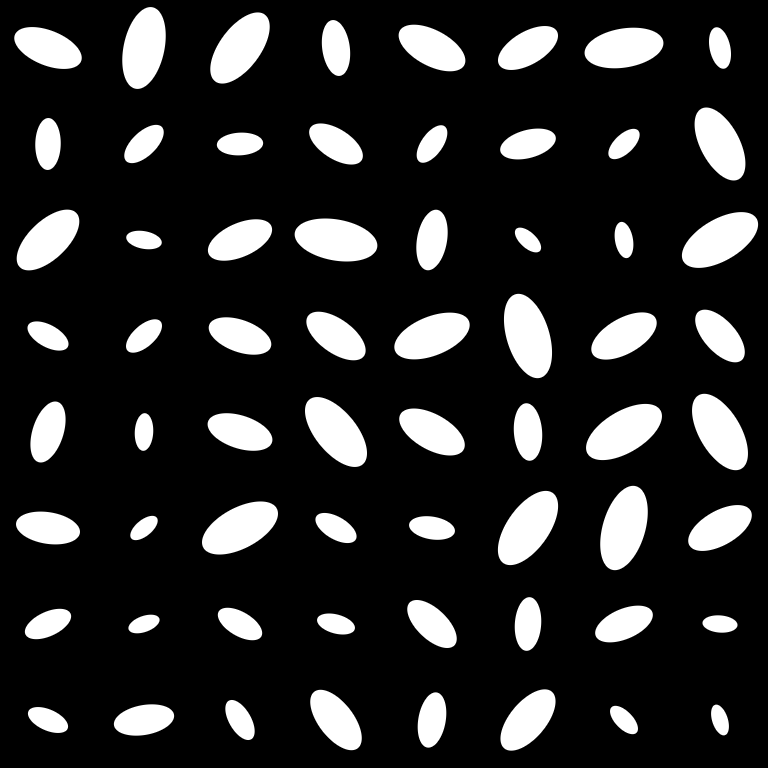
Give the GLSL for this pattern, as a WebGL 1 fragment shader.

```glsl
precision highp float;
// White ellipses on black, one centred in each cell of a square grid.
// A sine hash of the cell index gives every ellipse its own size and tilt;
// each ellipse stays inside its cell, so the sheet tiles without a seam.

#define CELLS 8.0            // repeats across and down
#define MIN_RADIUS 0.165     // smallest long radius, in cells
#define MAX_RADIUS 0.465     // largest long radius, below half a cell
#define ASPECT 0.49          // short radius / long radius
#define SEED 3.0
#define BACKGROUND vec3(0.0)
#define FOREGROUND vec3(1.0)
#define PI 3.14159265

uniform vec2 u_resolution;

float hash(vec2 p) {
  return fract(sin(dot(p, vec2(127.1, 311.7))) * 43758.5453);
}

mat2 rotation(float angle) {
  float c = cos(angle), s = sin(angle);
  return mat2(c, -s, s, c);
}

// First-order signed distance to an axis-aligned ellipse
float ellipseDistance(vec2 p, vec2 radii) {
  float k = length(p / radii);
  float slope = length(p / (radii * radii));
  return k * (k - 1.0) / max(slope, 0.0001);
}

void main() {
  // Grid: wrapped cell index and position relative to the cell centre
  vec2 grid = gl_FragCoord.xy / u_resolution * CELLS;
  vec2 cell = mod(floor(grid), CELLS);
  vec2 local = fract(grid) - 0.5;

  // Per-cell variation
  float longRadius = mix(MIN_RADIUS, MAX_RADIUS, hash(cell + SEED));
  float tilt = PI * hash(cell + SEED + 41.0);

  // Ellipse with an edge one pixel wide
  vec2 radii = longRadius * vec2(1.0, ASPECT);
  float dist = ellipseDistance(rotation(tilt) * local, radii);
  float pixel = CELLS / min(u_resolution.x, u_resolution.y);
  float coverage = clamp(0.5 - dist / pixel, 0.0, 1.0);

  // The centre always lies inside, where the slope vanishes
  coverage = max(coverage, step(length(local), 0.5 * radii.y));

  gl_FragColor = vec4(mix(BACKGROUND, FOREGROUND, coverage), 1.0);
}
```
